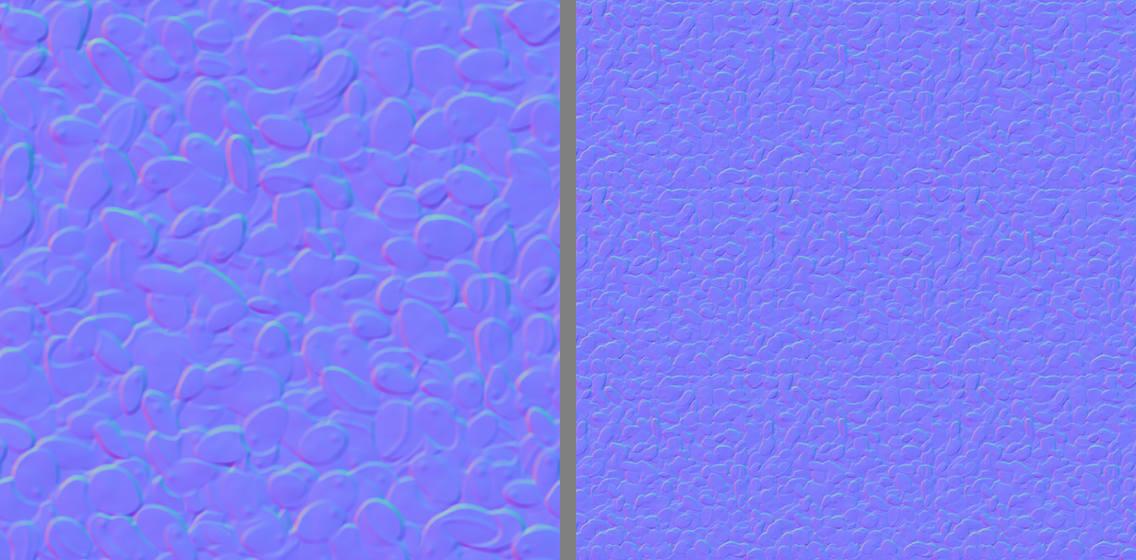
Left: one tile. Right: repeated 3 by 3.
Write a WebGL 1 fragment shader that draws this texture map.

```glsl
precision highp float;
// Tileable normal map of scattered, overlapping oval petals.
// Layers of jittered, tilted plates are painted into a height field;
// its finite differences give the encoded surface direction.

uniform vec2 u_resolution;

#define CELLS 14.0       // cells per side in the lowest layer
#define COVER 0.80       // share of cells holding a petal
#define LONG_MIN 0.030   // half length of the shortest petal
#define LONG_MAX 0.057   // half length of the longest petal
#define EDGE 0.0058      // half width of the soft rim
#define LAYER_RISE 0.0015
#define LEAN 0.048       // mean upward lean of a petal
#define DOME 0.0011
#define WRINKLE 0.0018
#define STEP 0.002       // finite difference distance
#define STRENGTH 0.76    // contrast of the encoded slopes
#define DEPTH_DROP 0.50  // loss of blue on steep rims

vec4 hash4(vec2 cell, float seed) {
  float s = dot(cell, vec2(127.1, 311.7)) + seed * 74.7;
  return fract(sin(vec4(s, s + 19.2, s + 41.3, s + 67.9)) * 43758.55);
}

// Smooth value noise that repeats after n cells
float noise(vec2 uv, float n, float seed) {
  vec2 p = uv * n;
  vec2 c = floor(p);
  vec2 f = p - c;
  f = f * f * f * (f * (f * 6.0 - 15.0) + 10.0);
  float a = hash4(mod(c, n), seed).x;
  float b = hash4(mod(c + vec2(1.0, 0.0), n), seed).x;
  float d = hash4(mod(c + vec2(0.0, 1.0), n), seed).x;
  float e = hash4(mod(c + 1.0, n), seed).x;
  return mix(mix(a, b, f.x), mix(d, e, f.x), f.y) - 0.5;
}

// Paints one petal over the height below it; p is relative to its centre
float paintPetal(float below, vec2 p, vec4 shape, vec4 pose, float layer) {
  float angle = shape.x * 6.2832;
  float c = cos(angle);
  float s = sin(angle);
  vec2 q = vec2(c * p.x + s * p.y, c * p.y - s * p.x);
  float halfLong = mix(LONG_MIN, LONG_MAX, shape.y);
  vec2 axes = halfLong * vec2(1.0, mix(0.45, 0.85, shape.z));

  // Egg outline with an approximate distance to its rim
  vec2 egg = vec2(q.x, q.y * (1.0 + 0.14 * clamp(q.x / axes.x, -1.0, 1.0)));
  float r = length(egg / axes);
  float dist = r * (r - 1.0) / (length(egg / (axes * axes)) + 0.001);
  float mask = 1.0 - smoothstep(-EDGE, EDGE, dist);

  // Leaning, slightly domed plate
  vec2 lean = vec2(0.10 * pose.x - 0.064, LEAN * (0.3 + 1.4 * pose.y));
  float plate = LAYER_RISE * layer + 0.0025 * pose.z + dot(lean, p) - DOME * r * r;

  // Small knob near one end, and a lengthwise crease on some petals
  vec2 k = (q + vec2(0.6 * axes.x, 0.5 * axes.y * (shape.w - 0.5))) / 0.0075;
  plate += 0.0015 * step(0.5, pose.w) * exp(-dot(k, k));
  float crease = (q.y - 0.3 * axes.y + 6.0 * q.x * q.x) / 0.006;
  plate += 0.001 * step(pose.w, 0.2) * exp(-crease * crease);
  return mix(below, plate, mask);
}

float surface(vec2 uv) {
  vec2 bend = vec2(noise(uv, 19.0, 5.0), noise(uv, 19.0, 6.0));
  vec2 warped = uv + 0.009 * bend;
  float h = 0.0;
  for (int layer = 0; layer < 4; layer++) {
    float level = float(layer);
    float n = CELLS - level;
    vec2 base = floor(warped * n);
    for (int j = -1; j <= 1; j++) {
      for (int i = -1; i <= 1; i++) {
        vec2 cell = base + vec2(float(i), -float(j));
        vec2 id = mod(cell, n);
        vec4 place = hash4(id, level + 11.0);
        if (place.z < COVER) {
          vec2 centre = (cell + 0.2 + 0.6 * place.xy) / n;
          vec4 shape = hash4(id, level + 23.0);
          vec4 pose = hash4(id, level + 37.0);
          h = paintPetal(h, warped - centre, shape, pose, level);
        }
      }
    }
  }
  // Soft waves and finer wrinkles over everything
  h += WRINKLE * noise(uv, 22.0, 2.0);
  return h + 0.45 * WRINKLE * noise(uv, 47.0, 3.0);
}

void main() {
  vec2 uv = gl_FragCoord.xy / u_resolution;
  float h = surface(uv);
  float slopeX = (surface(uv + vec2(STEP, 0.0)) - h) / STEP;
  float slopeY = (surface(uv + vec2(0.0, STEP)) - h) / STEP;

  // Encode with a mirrored x axis; steep rims lose blue
  vec2 tilt = normalize(vec3(slopeX, -slopeY, 1.0)).xy;
  float steep = dot(tilt, tilt);
  float blue = 0.99 - DEPTH_DROP * steep / (1.0 + steep);
  gl_FragColor = vec4(0.496 + 0.5 * STRENGTH * tilt, blue, 1.0);
}
```
